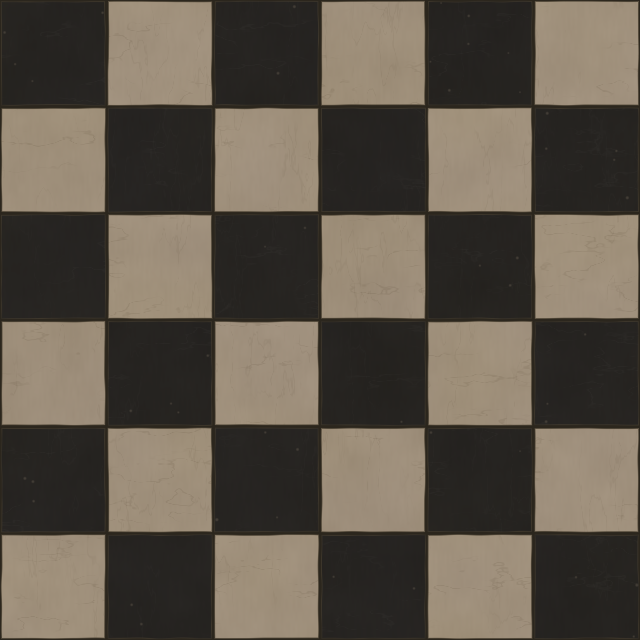
Give the GLSL for this pattern, as a WebGL 2 fragment shader.

```glsl
#version 300 es
precision highp float;

uniform vec2 u_resolution;
out vec4 outColor;

const float TILES = 6.0;
const float JOINT_HALF = 0.012;   // in tile widths
const float RIM_WIDTH = 0.007;
const float EDGE_WOBBLE = 0.009;
const float CORNER_RADIUS = 0.015;
const float MOTTLE = 0.022;
const float SCRATCH = 0.045;
const float SPECK_CHANCE = 0.022;
const vec3 LIGHT_TILE = vec3(0.622, 0.562, 0.482);
const vec3 DARK_TILE = vec3(0.148, 0.139, 0.128);
const vec3 JOINT = vec3(0.170, 0.148, 0.112);
const vec3 RIM = vec3(0.290, 0.255, 0.195);
const vec3 SPECK = vec3(0.330, 0.300, 0.260);

float hash(vec2 p) {
    vec3 q = fract(vec3(p.xyx) * 0.1031);
    q += dot(q, q.yzx + 33.33);
    return fract((q.x + q.y) * q.z);
}

float noise(vec2 p) {
    vec2 i = floor(p);
    vec2 f = fract(p);
    f = f * f * (3.0 - 2.0 * f);
    return mix(mix(hash(i), hash(i + vec2(1.0, 0.0)), f.x),
               mix(hash(i + vec2(0.0, 1.0)), hash(i + 1.0), f.x), f.y);
}

float fbm(vec2 p) {
    float sum = 0.0;
    float amplitude = 0.5;
    for (int i = 0; i < 4; i++) {
        sum += amplitude * noise(p);
        p = p * 2.03 + 17.0;
        amplitude *= 0.5;
    }
    return sum;
}

// Distance inward from the worn outline of a tile
float tileDepth(vec2 local, vec2 seed) {
    vec2 along = local.yx * 5.0 + seed * 13.0;
    vec2 side = step(0.0, local) * 31.0;
    vec2 wobble = vec2(noise(vec2(along.x, side.x + seed.y)),
                       noise(vec2(along.y, side.y + seed.x + 70.0)));
    vec2 d = abs(local) + (wobble - 0.5) * EDGE_WOBBLE - 0.5 + CORNER_RADIUS;
    return CORNER_RADIUS - length(max(d, 0.0)) - min(max(d.x, d.y), 0.0);
}

// Thin broken contour lines, stretched along one axis
float scratches(vec2 p) {
    float line = 1.0 - smoothstep(0.0, 0.025, abs(fbm(p) - 0.5));
    return line * smoothstep(0.45, 0.75, noise(p * 0.8 + 41.0));
}

// Small round chips, at most one per grid cell
float specks(vec2 p, float pixel) {
    vec2 id = floor(p);
    vec2 center = 0.3 + 0.4 * vec2(hash(id + 5.0), hash(id + 19.0));
    float radius = mix(0.06, 0.15, hash(id + 37.0));
    float spot = 1.0 - smoothstep(radius - pixel, radius + pixel, length(fract(p) - center));
    return spot * step(hash(id + 83.0), SPECK_CHANCE);
}

void main() {
    vec2 p = gl_FragCoord.xy / u_resolution * TILES;
    float pixel = TILES / min(u_resolution.x, u_resolution.y);
    vec2 tile = floor(p);
    vec2 local = p - tile - 0.5;
    vec2 worn = p + tile * 7.0;
    float isDark = mod(tile.x + tile.y, 2.0);

    // Painted surface
    vec3 color = mix(LIGHT_TILE, DARK_TILE, isDark);
    float strength = mix(1.0, 0.45, isDark);
    color += (hash(tile + 3.0) - 0.5) * 0.012 * strength;
    color += (fbm(worn * 3.0) - 0.47) * MOTTLE * 2.0 * strength;
    color += (noise(worn * vec2(45.0, 9.0)) - 0.5) * MOTTLE * 0.4 * strength;
    color.b -= (noise(worn * 1.7 + 9.0) - 0.5) * 0.014 * strength;

    // Wear: dark cracks on light tiles, pale scuffs on dark ones
    float marks = scratches(worn * vec2(2.5, 7.0)) + 0.6 * scratches(worn.yx * vec2(2.0, 8.0) + 50.0);
    color += marks * SCRATCH * mix(-0.8, 0.35, isDark);
    float chips = specks(worn * 11.0 + 4.0, pixel * 11.0);
    color = mix(color, SPECK, chips * isDark * 0.6);

    // Joint with a thin paler rim
    float depth = tileDepth(local, tile);
    float softness = max(pixel * 0.7, 0.004);
    float rimEnd = JOINT_HALF + RIM_WIDTH;
    float rimAmount = 1.0 - smoothstep(rimEnd - softness, rimEnd + softness, depth);
    float jointAmount = 1.0 - smoothstep(JOINT_HALF - softness, JOINT_HALF + softness, depth);
    float rimWear = mix(0.9, 0.35 + 0.5 * noise(worn * 8.0), isDark);
    color = mix(color, RIM, rimAmount * rimWear);
    color = mix(color, JOINT, jointAmount);

    outColor = vec4(clamp(color, 0.0, 1.0), 1.0);
}
```
